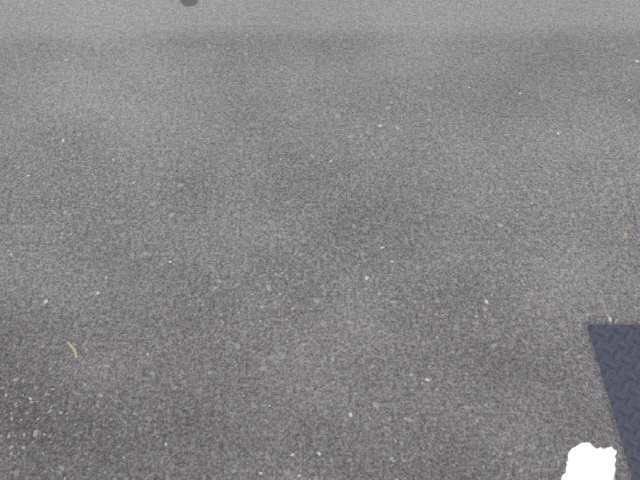
This texture is drawn by a WebGL 1 fragment shader. Its source:

```glsl
precision highp float;
// Worn grey asphalt with pale stone chips, a rubber mat corner and a dab of white paint.

#define GRAIN 0.165
#define GRAIN_SCALE 130.0
#define MOTTLE 0.075
#define CHIP_CONTRAST 0.8
#define NEAR_GREY vec3(0.472, 0.462, 0.470)
#define FAR_GREY vec3(0.568, 0.565, 0.570)
#define COOL_CHIP vec3(0.66, 0.67, 0.68)
#define TAN_CHIP vec3(0.66, 0.63, 0.56)
#define PIT_GREY vec3(0.36, 0.35, 0.37)
#define MAT_BLUE vec3(0.345, 0.352, 0.410)

uniform vec2 u_resolution;

float hash(vec2 p) {
  vec3 h = fract(vec3(p.xyx) * 0.1031);
  h += dot(h, h.yzx + 33.33);
  return fract((h.x + h.y) * h.z);
}

vec2 gradientAt(vec2 cell) {
  float angle = 6.2832 * hash(cell);
  return vec2(cos(angle), sin(angle));
}

// Gradient noise, roughly -0.7 to 0.7
float noise(vec2 p) {
  vec2 i = floor(p), f = p - i;
  vec2 u = f * f * f * (f * (f * 6.0 - 15.0) + 10.0);
  vec2 e = vec2(1.0, 0.0);
  float a = dot(gradientAt(i), f);
  float b = dot(gradientAt(i + e), f - e);
  float c = dot(gradientAt(i + e.yx), f - e.yx);
  float d = dot(gradientAt(i + e.xx), f - e.xx);
  return mix(mix(a, b, u.x), mix(c, d, u.x), u.y);
}

float fbm(vec2 p) {
  float sum = 0.0, amp = 1.0;
  for (int i = 0; i < 4; i++) {
    sum += amp * noise(p);
    p = p * 2.03 + 17.3;
    amp *= 0.55;
  }
  return sum;
}

// One angular chip per cell: x is coverage, y is a random tone
vec2 chips(vec2 p, float scale, float density, float pixel) {
  p = p * scale + scale;
  p.x += 0.5 * mod(floor(p.y), 2.0);
  vec2 cell = floor(p);
  vec2 jitter = vec2(hash(cell + 3.1), hash(cell + 7.7));
  vec2 d = fract(p) - mix(vec2(0.3), vec2(0.7), jitter);
  vec2 axis = gradientAt(cell + 11.0);
  d = vec2(dot(d, axis), dot(d, vec2(-axis.y, axis.x)) * 1.45);
  float size = mix(0.10, 0.27, hash(cell + 19.0));
  float dist = mix(length(d), max(abs(d.x), abs(d.y)), 0.45);
  float soft = 1.2 * pixel * scale;
  float cover = 1.0 - smoothstep(-soft, soft, dist - size);
  return vec2(cover * step(hash(cell + 23.0), density), hash(cell + 31.0));
}

float segmentDistance(vec2 p, vec2 a, vec2 b) {
  vec2 ab = b - a;
  return length(p - a - ab * clamp(dot(p - a, ab) / dot(ab, ab), 0.0, 1.0));
}

vec3 asphalt(vec2 p, vec2 ground, float pixel) {
  // Broad light, smoother far strip and stains
  float farStrip = smoothstep(0.89, 0.94, p.y + 0.025 * noise(p * 5.0) - 0.015 * p.x);
  vec3 color = mix(NEAR_GREY, FAR_GREY, p.y) + 0.05 * farStrip;
  color += MOTTLE * fbm(p * vec2(2.2, 3.6) + 4.0) * (1.0 - 0.6 * farStrip);
  color += 0.035 * exp(-20.0 * dot(p - vec2(0.2, 0.78), p - vec2(0.2, 0.78)));
  color -= 0.025 * smoothstep(0.35, 0.0, p.x) * smoothstep(0.55, 0.25, p.y);

  // Fine grit
  float grit = 0.7 * noise(ground * GRAIN_SCALE) + 0.45 * noise(ground * GRAIN_SCALE * 0.5)
             + 0.65 * noise(ground * GRAIN_SCALE * 1.85);
  color += GRAIN * grit * mix(1.0, 0.6, smoothstep(0.5, 1.0, p.y));

  // Dark pits, then three sizes of pale chips in loose drifts
  vec2 pit = chips(ground, 83.0, 0.22, pixel);
  color = mix(color, PIT_GREY, 0.45 * pit.x * (1.0 - 0.7 * farStrip));
  float drift = clamp(0.8 + 0.9 * fbm(p * 4.0 + 9.0), 0.3, 1.2) * (1.0 - 0.75 * farStrip);
  for (int i = 0; i < 3; i++) {
    float layer = float(i);
    vec2 chip = chips(ground + layer * 0.37, 34.0 + 21.0 * layer, 0.15 + 0.03 * layer, pixel);
    vec3 tone = mix(COOL_CHIP, TAN_CHIP, chip.y) + 0.09 * (hash(vec2(chip.y * 91.0, layer)) - 0.6);
    color = mix(color, tone, clamp(CHIP_CONTRAST * chip.x * drift, 0.0, 1.0));
  }

  // Rare bright flecks
  vec2 fleck = chips(ground + 1.7, 47.0, 0.006, pixel);
  return mix(color, vec3(0.86), 0.8 * fleck.x);
}

// Rubber mat with raised bars in alternating directions
vec3 matSurface(vec2 p) {
  vec2 g = mat2(0.87, 0.5, -0.5, 0.87) * p * 42.0;
  float turn = mod(floor(g.x) + floor(g.y), 2.0);
  vec2 d = fract(g) - 0.5;
  d = mix(d, d.yx, turn);
  float bar = 1.0 - smoothstep(0.6, 1.15, length(d * vec2(2.1, 4.2)));
  float shade = 1.0 - smoothstep(0.6, 1.15, length((d + vec2(0.03, 0.12)) * vec2(2.1, 4.2)));
  return MAT_BLUE + 0.045 * bar - 0.055 * shade + 0.03 * noise(p * 150.0);
}

void main() {
  float pixel = 1.0 / u_resolution.y;
  vec2 p = gl_FragCoord.xy * pixel;
  p.x += 0.5 * (4.0 / 3.0 - u_resolution.x * pixel);
  vec2 ground = vec2((p.x - 0.667) * (1.0 + 0.35 * p.y) + 3.0, p.y + 0.35 * p.y * p.y);
  vec3 color = asphalt(p, ground, pixel);

  // Dark spot on the far edge and a dry twig
  float spot = length((p - vec2(0.394, 1.0)) * vec2(1.0, 1.35)) + 0.004 * noise(p * 60.0);
  color = mix(color, vec3(0.40), 0.8 * (1.0 - smoothstep(0.015, 0.022, spot)));
  float twig = min(segmentDistance(p, vec2(0.142, 0.286), vec2(0.155, 0.272)),
                   segmentDistance(p, vec2(0.155, 0.272), vec2(0.159, 0.257)));
  color = mix(color, vec3(0.74, 0.70, 0.60), 1.0 - smoothstep(0.001, 0.001 + 1.5 * pixel, twig));

  // Mat corner with a soft contact shadow
  float matEdge = max(p.y - 0.324, dot(p - vec2(1.222, 0.323), vec2(-0.958, -0.288)));
  matEdge += 0.003 * noise(p * 45.0);
  color *= 1.0 - 0.12 * (1.0 - smoothstep(0.0, 0.014, matEdge));
  color = mix(color, matSurface(p), 1.0 - smoothstep(-pixel, pixel, matEdge));

  // Ragged white paint
  float paint = length((p - vec2(1.228, 0.012)) * vec2(1.0, 0.92)) - 0.058;
  paint += 0.022 * noise(p * 24.0) + 0.006 * noise(p * 90.0);
  color = mix(color, vec3(1.0), 1.0 - smoothstep(-pixel, 1.5 * pixel, paint));

  gl_FragColor = vec4(clamp(color, 0.0, 1.0), 1.0);
}
```
